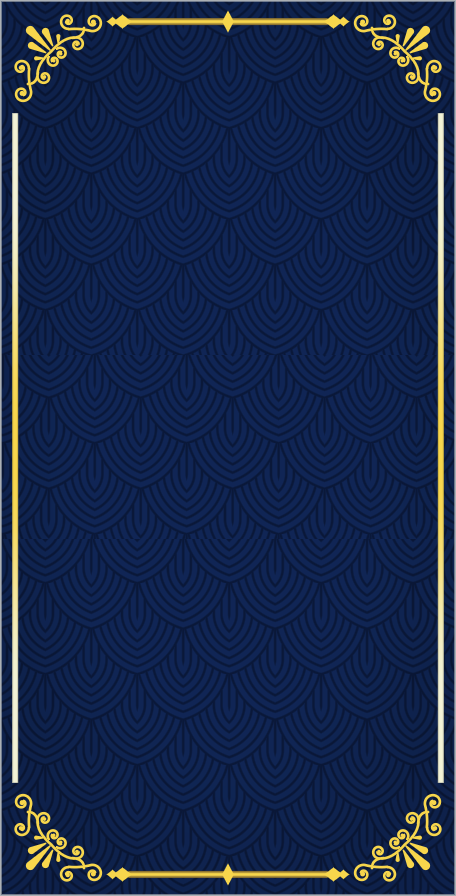
Write a Shadertoy shader that draws this background.

```glsl
// Navy panel of overlapping line-work scales inside a gold scrollwork frame.

const float TAU = 6.2831853;
const float HEIGHT = 768.0;   // design units per canvas height

const vec3 NAVY = vec3(0.062, 0.147, 0.332);
const vec3 INK = vec3(0.036, 0.085, 0.205);
const vec3 GOLD = vec3(0.97, 0.84, 0.30);
const vec3 BRONZE = vec3(0.55, 0.45, 0.19);
const vec3 CREAM = vec3(0.95, 0.95, 0.84);
const vec3 SILVER = vec3(0.67, 0.69, 0.71);

float coverage(float dist, float aa) {
    return clamp(0.5 - dist / aa, 0.0, 1.0);
}

float box(vec2 p, vec2 halfSize) {
    vec2 d = abs(p) - halfSize;
    return max(d.x, d.y);
}

float diamond(vec2 p, vec2 radii) {
    return (dot(abs(p), 1.0 / radii) - 1.0) * radii.x * radii.y / length(radii);
}

// Capsule whose radius grows from one end to the other.
float taper(vec2 p, vec2 a, vec2 b, float ra, float rb) {
    vec2 ab = b - a;
    float t = clamp(dot(p - a, ab) / dot(ab, ab), 0.0, 1.0);
    return length(p - a - ab * t) - mix(ra, rb, t);
}

// Quadratic stem drawn as a chain of short capsules.
float stem(vec2 p, vec2 a, vec2 b, vec2 c, float radius) {
    float dist = 1e4;
    vec2 last = a;
    for (int i = 1; i <= 8; i++) {
        float t = float(i) / 8.0;
        vec2 next = mix(mix(a, b, t), mix(b, c, t), t);
        dist = min(dist, taper(p, last, next, radius, radius));
        last = next;
    }
    return dist;
}

// Scroll that winds inward to a round bud; spin is +1 or -1.
float scroll(vec2 p, vec2 center, float radius, float start, float spin) {
    p -= center;
    float sweep = TAU * 1.25;
    float turn = mod(spin * (atan(p.y, p.x) - start), TAU);
    float dist = length(p) - radius * 0.28;
    for (int i = 0; i < 2; i++) {
        float t = turn + TAU * float(i);
        float ring = abs(length(p) - radius * (1.0 - 0.8 * t / sweep)) - 1.15;
        if (t <= sweep) dist = min(dist, ring);
    }
    return dist;
}

// Corner flourish, mirrored across the diagonal.
float flourish(vec2 q) {
    if (q.x < q.y) q = q.yx;
    float d = taper(q, vec2(43.0), vec2(26.0), 0.7, 3.8);
    d = min(d, taper(q, vec2(45.0, 39.0), vec2(39.0, 27.0), 0.7, 3.1));
    d = min(d, taper(q, vec2(50.0, 38.0), vec2(50.0, 31.0), 0.6, 1.8));
    d = min(d, scroll(q, vec2(80.0, 19.0), 7.8, 1.8, -1.0));
    d = min(d, scroll(q, vec2(58.0, 18.0), 6.8, 1.4, 1.0));
    d = min(d, scroll(q, vec2(66.0, 38.0), 5.8, -1.5, 1.0));
    d = min(d, scroll(q, vec2(52.0, 46.0), 5.5, -2.4, 1.0));
    d = min(d, stem(q, vec2(44.0), vec2(55.0, 31.0), vec2(66.0, 32.2), 1.15));
    d = min(d, stem(q, vec2(59.0, 25.0), vec2(68.0, 24.0), vec2(78.3, 26.6), 1.15));
    return min(d, stem(q, vec2(62.0, 32.5), vec2(72.0, 32.0), vec2(72.0, 24.0), 1.15));
}

// Nested arch level inside the scale of a given row; y points down.
float archLevel(vec2 p, float row, vec2 cell) {
    float pitch = cell.x * 2.0;
    float x = abs(mod(p.x - row * cell.x + cell.x, pitch) - cell.x);
    float fromSpring = max(p.y - row * cell.y + 52.0, 0.0);
    const float lean = 14.5;
    return length(vec2(x + lean, fromSpring)) - lean;
}

// Distance to the nearest dark line of the overlapping scales.
float scaleLines(vec2 p) {
    vec2 cell = vec2(39.4, 39.0);
    float spacing = cell.x / 6.0;
    float row = ceil(p.y / cell.y);
    float front = archLevel(p, row, cell);
    float level = front < cell.x ? front : archLevel(p, row + 1.0, cell);
    float line = abs(fract(level / spacing + 0.5) - 0.5) * spacing;
    return min(line, abs(front - cell.x));
}

void mainImage(out vec4 fragColor, in vec2 fragCoord) {
    float aa = HEIGHT / iResolution.y;
    vec2 halfSize = 0.5 * aa * iResolution.xy;
    vec2 c = fragCoord * aa - halfSize;
    vec2 q = halfSize - abs(c);   // inset from the nearest sides

    // Scales, with a slightly shifted middle band
    float band = step(abs(c.y - 1.0), 79.0);
    vec2 p = vec2(c.x, -c.y) - vec2(1.0, -118.0) - band * vec2(3.0, -3.0);
    float ink = coverage(scaleLines(p) - 1.05, aa * 1.4);
    vec3 color = mix(NAVY, INK, ink * 0.85);
    color *= 1.0 - 0.12 * smoothstep(0.6, 1.2, length(c / halfSize));

    // Side rails fade from gold to cream
    float rail = box(vec2(q.x - 13.0, c.y), vec2(2.6, halfSize.y - 97.0));
    vec3 railColor = mix(GOLD, CREAM, smoothstep(20.0, 210.0, abs(c.y)));
    railColor *= 1.0 - 0.2 * smoothstep(1.0, 2.6, abs(q.x - 13.0));
    color = mix(color, railColor, coverage(rail, aa));

    // Top and bottom bars with pointed ends and a central diamond
    vec2 bar = vec2(c.x, q.y - 18.5);
    float barShape = box(bar, vec2(halfSize.x - 110.0, 3.0));
    vec3 barColor = mix(GOLD, BRONZE, smoothstep(0.3, 2.6, abs(bar.y)));
    color = mix(color, barColor, coverage(barShape, aa));
    float jewel = diamond(bar, vec2(5.0, 9.5));
    jewel = min(jewel, diamond(vec2(q.x - 105.0, bar.y), vec2(8.0, 6.0)));
    jewel = min(jewel, diamond(vec2(q.x - 96.5, bar.y), vec2(5.0, 4.0)));
    color = mix(color, GOLD, coverage(jewel, aa));

    // Corner flourishes and outer edge
    if (max(q.x, q.y) < 95.0) color = mix(color, GOLD, coverage(flourish(q), aa));
    color = mix(color, SILVER, coverage(min(q.x, q.y) - 1.4, aa));

    fragColor = vec4(color, 1.0);
}
```
